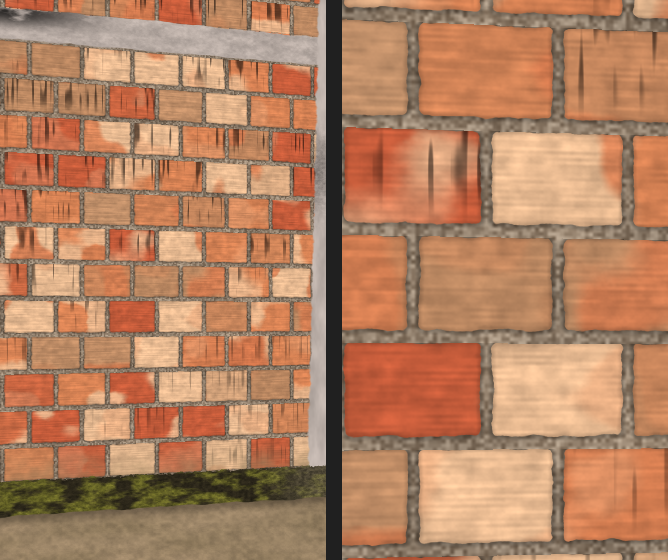
Left, the full canvas; right, a detail of the centre.
Give the GLSL for this texture, as a WebGL 1 fragment shader.

```glsl
precision highp float;
// Weathered brick wall in slight perspective: a concrete beam near the top, plaster
// on the right, a mossy ledge and bare ground below. Courses come from warped
// coordinates; hashes pick each brick's clay and value noise adds stains and grain.
uniform vec2 u_resolution;

#define BEAM_TOP -0.9       // vertical limits, counted in courses
#define LEDGE_TOP 11.88
#define LEDGE_BOTTOM 12.83
#define BRICK_ASPECT 1.36   // column pitch over course pitch
#define BRICK_HALF vec2(0.622, 0.437)
#define CORNER 0.05
#define EDGE_WEAR 0.05
#define STREAKS 0.55
#define RED_CLAY vec3(0.77, 0.36, 0.23)
#define ORANGE_CLAY vec3(0.84, 0.51, 0.33)
#define TAN_CLAY vec3(0.73, 0.53, 0.38)
#define CREAM_CLAY vec3(0.91, 0.73, 0.57)

float hash(vec2 p) {
  return fract(sin(dot(p, vec2(127.1, 311.7))) * 43758.5453);
}

float noise(vec2 p) {
  vec2 i = floor(p), f = fract(p);
  f = f * f * (3.0 - 2.0 * f);
  return mix(mix(hash(i), hash(i + vec2(1.0, 0.0)), f.x),
             mix(hash(i + vec2(0.0, 1.0)), hash(i + vec2(1.0, 1.0)), f.x), f.y);
}

float fbm(vec2 p) {
  float sum = 0.0, weight = 0.5;
  for (int i = 0; i < 4; i++) {
    sum += weight * noise(p);
    p = p * 2.03 + 17.3;
    weight *= 0.5;
  }
  return sum / 0.9375;
}

// Maps the canvas (y down) to columns and courses of the receding wall.
vec2 wallCoords(vec2 p) {
  float t = p.x / 0.971;
  return vec2(25.0 - sqrt(627.0 - 297.3 * p.x),
              (p.y - 0.0716 - 0.0482 * t) / (0.0664 - 0.0065 * t));
}

float roundBox(vec2 p, vec2 halfSize, float r) {
  vec2 d = abs(p) - halfSize + r;
  return length(max(d, 0.0)) + min(max(d.x, d.y), 0.0) - r;
}

vec3 clay(float h) {
  vec3 c = mix(RED_CLAY, ORANGE_CLAY, smoothstep(0.18, 0.30, h));
  c = mix(c, TAN_CLAY, smoothstep(0.42, 0.50, h));
  return mix(c, CREAM_CLAY, smoothstep(0.62, 0.72, h));
}

vec3 brickColor(vec2 id, vec2 f, vec2 wall) {
  float h = hash(id + 3.7), kind = hash(id + 19.1);
  vec3 base = clay(h);
  // Curved firing marks: cream over red clay, orange over pale clay.
  vec3 accent = h < 0.42 ? CREAM_CLAY : mix(ORANGE_CLAY, RED_CLAY, 0.3 * kind);
  float flame = noise(f * vec2(1.9, 1.4) + id * 7.31 + 0.25 * fbm(wall * 5.0));
  float strength = kind > 0.4 ? 0.85 : 0.25;
  vec3 c = mix(base, accent, strength * smoothstep(0.54, 0.72, flame));
  // Dark runs, mostly on the upper courses, and fine horizontal cut lines.
  float run = smoothstep(0.62, 0.9, noise(vec2(wall.x * 21.0, wall.y * 1.3)));
  float wet = step(0.45, hash(id + 41.3)) * mix(1.0, 0.5, smoothstep(4.0, 9.0, wall.y));
  c *= 1.0 - STREAKS * run * wet * smoothstep(0.95, 0.3, f.y);
  c *= 0.93 + 0.14 * noise(wall * vec2(3.0, 32.0));
  c *= 0.87 + 0.26 * fbm(wall * vec2(9.0, 7.0));
  float grime = smoothstep(10.8, 11.9, wall.y) * fbm(wall * 3.0 + 5.0);
  return mix(c, vec3(0.57, 0.49, 0.36), 0.75 * grime);
}

vec3 masonry(vec2 wall, float aa) {
  float v = wall.y < BEAM_TOP ? wall.y - BEAM_TOP - 0.13 : wall.y;
  float row = floor(v);
  float u = wall.x + 0.5 * mod(row + 1.0, 2.0);
  vec2 id = vec2(floor(u), row), f = vec2(fract(u), v - row);
  float grain = noise(wall * vec2(34.0, 25.0));
  vec3 mortar = mix(vec3(0.43, 0.36, 0.29), vec3(0.72, 0.65, 0.57), grain);
  mortar *= 0.8 + 0.35 * fbm(wall * 2.0);
  vec2 q = (f - vec2(0.5, 0.435)) * vec2(BRICK_ASPECT, 1.0);
  float d = roundBox(q, BRICK_HALF, CORNER) + EDGE_WEAR * (fbm(wall * 9.0) - 0.5);
  mortar *= mix(0.72, 1.0, smoothstep(0.0, 0.06, d));
  vec3 brick = brickColor(id, f, wall) * mix(1.0, 0.86, smoothstep(-0.05, 0.0, d));
  return mix(brick, mortar, smoothstep(-aa, aa, d));
}

void main() {
  vec2 p = gl_FragCoord.xy / u_resolution;
  p.y = 1.0 - p.y;
  vec2 wall = wallCoords(p);
  float aa = 12.0 / u_resolution.y;
  float rough = fbm(wall * vec2(3.0, 5.0)), fine = fbm(wall * 15.0);
  vec3 color = masonry(wall, aa);

  // Concrete beam, blackened at its upper left.
  vec3 concrete = vec3(0.73, 0.68, 0.65) * (0.76 + 0.28 * rough + 0.16 * fine);
  float soot = smoothstep(2.6, 0.0, wall.x) * smoothstep(-0.2, -0.8, wall.y);
  concrete *= 1.0 - 0.75 * soot * smoothstep(0.25, 0.6, rough);
  float y = wall.y + 0.1 * (rough - 0.5);
  float beam = smoothstep(BEAM_TOP - aa, BEAM_TOP + aa, y) * smoothstep(aa, -aa, y + 0.06);
  color = mix(color, concrete, beam);

  // Plastered return at the right end.
  vec3 plaster = vec3(0.78, 0.73, 0.70) * (0.78 + 0.3 * fbm(wall * vec2(4.0, 1.2)));
  plaster *= 1.0 - 0.35 * smoothstep(0.12, 0.0, abs(p.y - 0.31)) * fine;
  float edge = 0.978 - 0.04 * p.y + 0.012 * (rough - 0.5);
  color = mix(color, plaster, smoothstep(-0.004, 0.004, p.x - edge));

  // Mossy ledge, then the dusty ground in front of it.
  vec3 moss = mix(vec3(0.17, 0.15, 0.10), vec3(0.40, 0.39, 0.15), smoothstep(0.35, 0.72, rough));
  moss = mix(moss, vec3(0.46, 0.42, 0.33), 0.5 * smoothstep(0.75, 1.0, p.x)) * (0.6 + 0.8 * fine);
  color = mix(color, moss, smoothstep(-aa, aa, y + 0.12 * (fine - 0.5) - LEDGE_TOP));
  vec3 ground = mix(vec3(0.50, 0.43, 0.32), vec3(0.67, 0.57, 0.45), fbm(p * vec2(5.0, 34.0)));
  ground *= 0.86 + 0.28 * fbm(p * vec2(60.0, 130.0));
  ground *= mix(0.72, 1.0, smoothstep(0.0, 0.35, wall.y - LEDGE_BOTTOM));
  color = mix(color, ground, smoothstep(-aa, aa, y - LEDGE_BOTTOM));
  gl_FragColor = vec4(color, 1.0);
}
```
